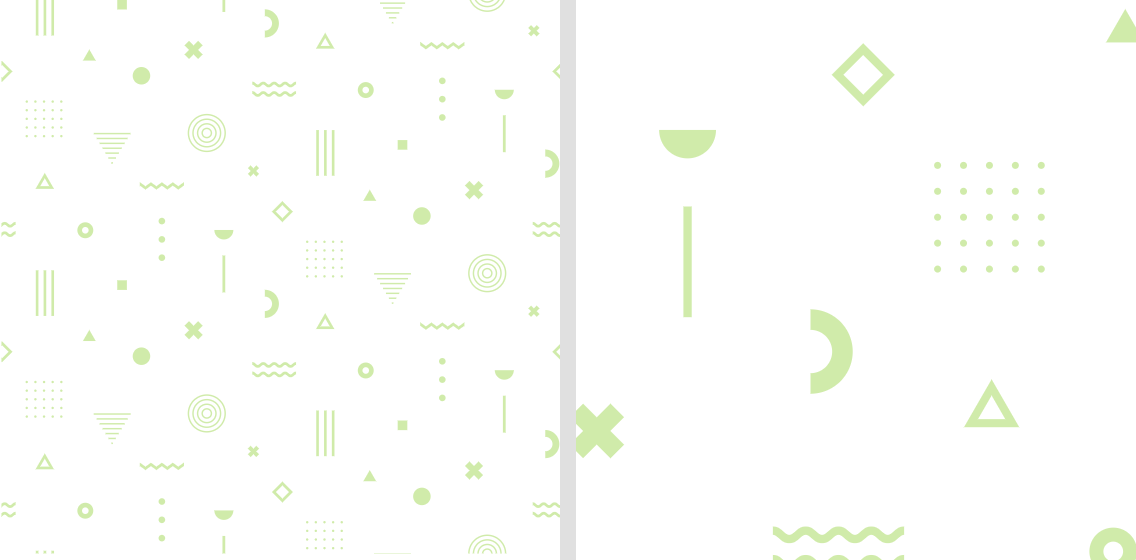
Left, the full canvas; right, a detail of the centre.
Write a three.js fragment shader that draws this pattern.

```glsl
// Sparse confetti of small pale green geometric shapes on white.
// Each shape is a distance function placed once on a half-drop lattice:
// every next column repeats the same set, lowered by half a pitch.

#define SIDE 768.0                    // design units across the canvas
#define PITCH 384.6                   // lattice step, across and down
#define INK vec3(0.816, 0.922, 0.667)
#define PAPER vec3(1.0)
#define MARGIN_LEFT 2.0               // blank strip at the left
#define PRINT_BOTTOM 759.0            // blank strip below this
#define STROKE 3.8                    // bold lines
#define HAIRLINE 2.0                  // fine lines
#define RIPPLE 15.0                   // wavelength of waves and zigzag

varying vec2 vUv;

// Offset from the nearest lattice copy of a shape centred at c (y runs down).
vec2 nearest(vec2 p, vec2 c) {
  vec2 d = p - c;
  float column = floor(d.x / PITCH + 0.5);
  d -= column * vec2(PITCH, 0.5 * PITCH);
  d.y -= PITCH * floor(d.y / PITCH + 0.5);
  return d;
}

// Offset from the nearest of 2n+1 evenly spaced copies.
float repeatLimited(float x, float gap, float n) {
  return x - gap * clamp(floor(x / gap + 0.5), -n, n);
}

float disc(vec2 d, float r) { return length(d) - r; }

float ring(vec2 d, float r, float width) { return abs(length(d) - r) - 0.5 * width; }

float box(vec2 d, vec2 halfSize) {
  vec2 q = abs(d) - halfSize;
  return length(max(q, 0.0)) + min(max(q.x, q.y), 0.0);
}

vec2 turn45(vec2 d) { return vec2(d.x + d.y, d.y - d.x) * 0.70711; }

float diagonalCross(vec2 d, float len, float width) {
  vec2 q = abs(turn45(d));
  if (q.y > q.x) q = q.yx;
  return box(q, 0.5 * vec2(len, width));
}

// Equilateral, apex up, with inscribed radius r.
float triangle(vec2 d, float r) {
  return max(d.y, abs(d.x) * 0.86603 - d.y * 0.5) - r;
}

float wavePair(vec2 d) {
  float k = 6.28319 / RIPPLE;
  float y = repeatLimited(d.y + 6.5, 13.0, 1.0);
  if (d.y > 6.5) y = d.y - 6.5;
  if (d.y < -6.5) y = d.y + 6.5;
  float slope = 1.9 * k * sin(k * d.x);
  float line = abs(y + 1.9 * cos(k * d.x)) / sqrt(1.0 + slope * slope);
  return max(line - 0.5 * STROKE, abs(d.x) - 30.0);
}

float zigzag(vec2 d) {
  float fold = abs(fract(d.x / RIPPLE) - 0.5) * 4.0 - 1.0;
  return max(abs(d.y + 2.7 * fold) * 0.81 - 0.5 * STROKE, abs(d.x) - 30.3);
}

// Inverted triangle of seven shrinking hairlines, top line at y = 0.
float stripedTriangle(vec2 d) {
  float row = clamp(floor(d.y / 6.7 + 0.5), 0.0, 6.0);
  return box(d - vec2(0.0, row * 6.7), vec2(25.2 - 4.03 * row, 0.5 * HAIRLINE));
}

float targetRings(vec2 d) {
  float r = 6.3 * clamp(floor(length(d) / 6.3 + 0.5), 1.0, 4.0);
  return ring(d, r, HAIRLINE);
}

float dotGrid(vec2 d) {
  return disc(vec2(repeatLimited(d.x, 11.85, 2.0), repeatLimited(d.y, 11.85, 2.0)), 1.6);
}

float confetti(vec2 p) {
  // Solid shapes
  float s = box(nearest(p, vec2(167.4, 391.0)), vec2(6.6));
  s = min(s, triangle(nearest(p, vec2(122.5, 462.6)), 5.1));
  s = min(s, disc(nearest(p, vec2(194.0, 488.5)), 12.0));
  s = min(s, diagonalCross(nearest(p, vec2(265.5, 453.0)), 26.5, 8.8));
  s = min(s, diagonalCross(nearest(p, vec2(347.6, 234.5)), 16.4, 5.4));
  vec2 d = nearest(p, vec2(307.0, 315.4));
  s = min(s, max(disc(d, 13.0), -d.y));

  // Outlined shapes
  d = nearest(p, vec2(363.2, 416.7));
  s = min(s, max(ring(d, 14.6, 9.4), -d.x));
  s = min(s, ring(nearest(p, vec2(117.0, 315.8)), 7.7, 6.4));
  d = nearest(p, vec2(446.0, 444.0));
  s = min(s, max(triangle(d, 7.3), -triangle(d, 3.6)));
  d = turn45(nearest(p, vec2(387.3, 290.2)));
  s = min(s, abs(max(abs(d.x), abs(d.y)) - 8.3) - 0.5 * STROKE);

  // Bars, dots and lines
  d = nearest(p, vec2(61.6, 402.0));
  s = min(s, box(vec2(repeatLimited(d.x, 10.7, 1.0), d.y), vec2(1.8, 31.3)));
  s = min(s, box(nearest(p, vec2(307.0, 375.7)), vec2(0.5 * STROKE, 25.3)));
  d = nearest(p, vec2(222.0, 328.3));
  s = min(s, disc(vec2(d.x, repeatLimited(d.y, 25.1, 1.0)), 4.5));
  s = min(s, dotGrid(nearest(p, vec2(445.0, 355.3))));
  s = min(s, wavePair(nearest(p, vec2(376.0, 507.0))));
  s = min(s, zigzag(nearest(p, vec2(222.0, 255.0))));
  s = min(s, stripedTriangle(nearest(p, vec2(153.8, 183.2))));
  return min(s, targetRings(nearest(p, vec2(283.6, 182.4))));
}

void main() {
  vec2 p = vec2(vUv.x, 1.0 - vUv.y) * SIDE;
  float soft = fwidth(vUv.x) * SIDE;
  float s = max(confetti(p), max(MARGIN_LEFT - p.x, p.y - PRINT_BOTTOM));
  gl_FragColor = vec4(mix(PAPER, INK, clamp(0.5 - s / soft, 0.0, 1.0)), 1.0);
}
```
